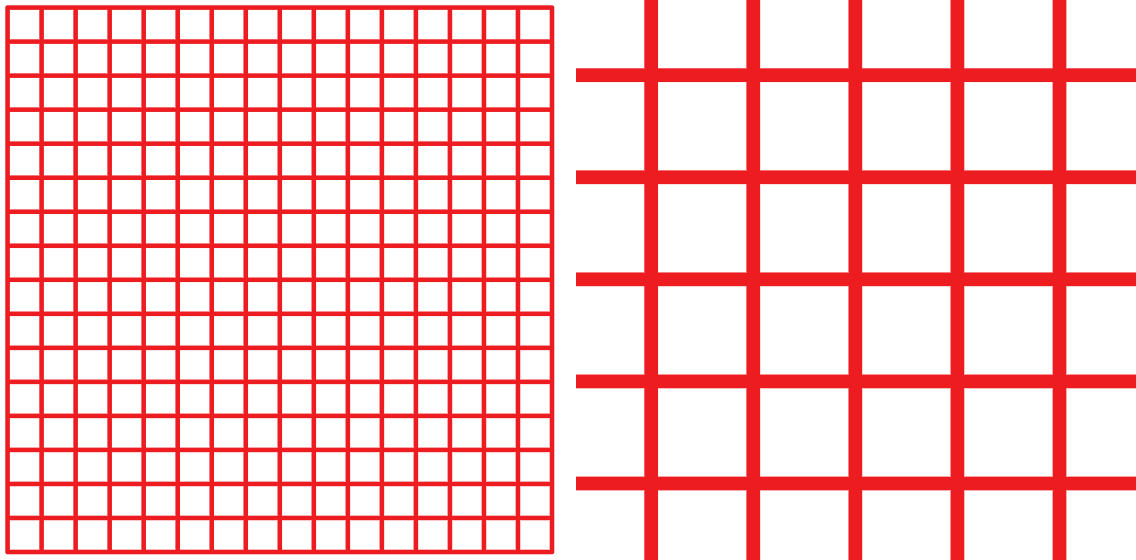
Left, the full canvas; right, a detail of the centre.
This pattern is drawn by a WebGL 2 fragment shader. Its source:

```glsl
#version 300 es
precision highp float;
// Draws a 16 by 16 grid of red lines with rounded outer corners on white.

uniform vec2 u_resolution;
out vec4 fragColor;

const vec3 WHITE = vec3(1.0);
const vec3 RED = vec3(0.93, 0.11, 0.13);
const float CELLS = 16.0;
const float PITCH = 0.06076;
const float LINE_WIDTH = 0.0082;
const vec2 GRID_CENTER = vec2(0.4996, 0.5004);

// Distance to the nearest of the parallel segments that run along y.
float segmentRowDistance(vec2 p, float pitch, float cells) {
    float halfCells = 0.5 * cells;
    float index = clamp(round(p.x / pitch + halfCells), 0.0, cells) - halfCells;
    float beyondEnd = max(abs(p.y) - halfCells * pitch, 0.0);
    return length(vec2(p.x - index * pitch, beyondEnd));
}

// Signed distance to both sets of round-capped grid lines.
float gridDistance(vec2 p, float pitch, float cells, float width) {
    float vertical = segmentRowDistance(p, pitch, cells);
    float horizontal = segmentRowDistance(p.yx, pitch, cells);
    return min(vertical, horizontal) - 0.5 * width;
}

// Coverage of a shape, softened over one pixel.
float coverage(float signedDistance, float pixel) {
    return clamp(0.5 - signedDistance / pixel, 0.0, 1.0);
}

void main() {
    // Square canvas units, centered when the canvas is not square.
    float side = min(u_resolution.x, u_resolution.y);
    vec2 uv = (gl_FragCoord.xy - 0.5 * u_resolution) / side + 0.5;

    float lines = gridDistance(uv - GRID_CENTER, PITCH, CELLS, LINE_WIDTH);
    vec3 color = mix(WHITE, RED, coverage(lines, 1.0 / side));
    fragColor = vec4(color, 1.0);
}
```
